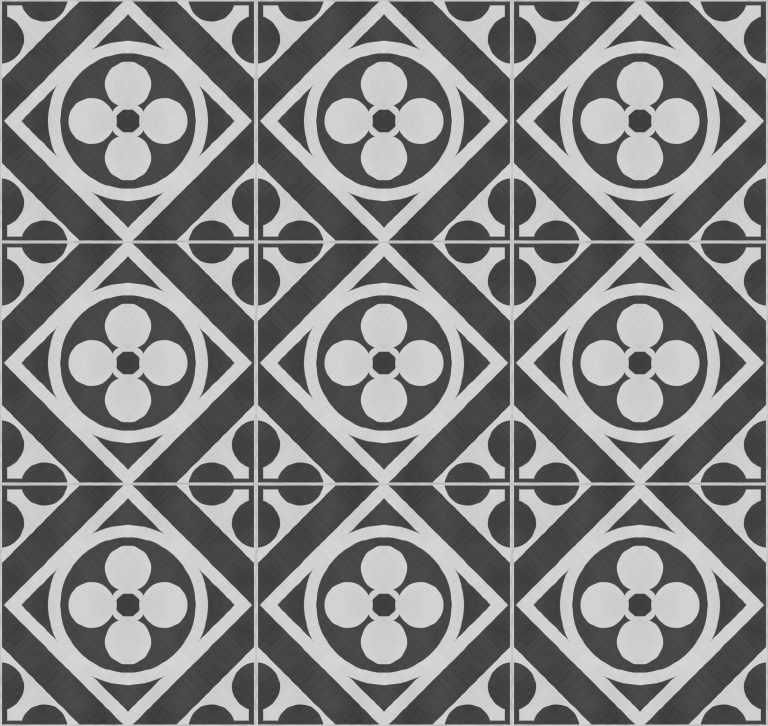
Reproduce this pattern procedurally as a Shadertoy shader.

```glsl
float hash(vec2 p) {
    p = fract(p * vec2(0.1031, 0.1137));
    p += dot(p, p.yx + 33.33);
    return fract((p.x + p.y) * p.x * 7.31);
}

float noise(vec2 p) {
    vec2 i = floor(p), f = fract(p);
    f = f * f * (3.0 - 2.0 * f);
    return mix(mix(hash(i), hash(i + vec2(1, 0)), f.x),
               mix(hash(i + vec2(0, 1)), hash(i + vec2(1, 1)), f.x), f.y);
}

float fbm(vec2 p) {
    float sum = 0.0, gain = 0.5;
    for (int i = 0; i < 4; i++) {
        sum += gain * noise(p);
        p = p * 2.03 + 17.0;
        gain *= 0.5;
    }
    return sum;
}

// Coverage of a signed distance, softened over about one pixel
float fill(float d) {
    float soft = 2.2 / iResolution.x;
    return smoothstep(soft, -soft, d);
}

void mainImage(out vec4 fragColor, in vec2 fragCoord) {
    // Three by three tiles, each one unit wide, folded to one quadrant
    vec2 size = vec2(1.0, iResolution.y / iResolution.x);
    vec2 cell = fract(fragCoord / iResolution.xy * 3.0) - 0.5;
    vec2 p = abs(cell * size);
    vec2 toEdge = 0.5 * size - p;

    // Slightly uneven pigment edges
    vec2 q = p + 0.003 * (vec2(noise(p * 45.0), noise(p * 45.0 + 9.0)) - 0.5);
    float r = length(q);
    float diamond = (q.x + q.y) * 0.7071;

    // Diamond frame and ring
    float light = fill(abs(diamond - 0.319) - 0.0245);
    light = max(light, fill(abs(r - 0.288) - 0.024));

    // Four petals joined around a dark eye
    vec2 petal = q.x > q.y ? q : q.yx;
    float flower = min(length(petal - vec2(0.142, 0.0)) - 0.090, r - 0.072);
    float eye = max(r - 0.048, max(max(q.x, q.y) - 0.045, diamond - 0.046));
    light = max(light, fill(max(flower, -eye)));

    // Corner triangles, cut by half discs and a dark rim near the corner
    float corner = 0.464 - diamond;
    float discs = min(length(q - vec2(0.500, 0.318)) - 0.093,
                      length(q - vec2(0.328, 0.5 * size.y + 0.008)) - 0.092);
    float rim = min(max(toEdge.x - 0.028, 0.318 - q.y),
                    max(toEdge.y - 0.021, 0.328 - q.x));
    light = max(light, fill(max(corner, -min(discs, rim))));

    // Cloudy glaze with brushed streaks and fine grain
    float cloud = fbm(p * 9.0) - 0.47;
    float streak = noise(vec2(p.x + p.y, p.x - p.y) * vec2(7.0, 70.0)) - 0.5;
    float grain = hash(floor(cell * 170.0) + 200.0) - 0.5;
    float darkTone = 0.265 + 0.07 * cloud + 0.025 * streak + 0.015 * grain;
    float lightTone = 0.812 + 0.08 * cloud + 0.015 * streak + 0.015 * grain;
    float tone = mix(darkTone, lightTone, light);

    // Pale grout with a worn hairline joint
    float groutTone = 0.80 + 0.10 * (noise(cell * 40.0 + 60.0) - 0.5);
    float grout = fill(min(toEdge.x - 0.008, toEdge.y - 0.006));
    tone = mix(tone, groutTone, grout);
    float joint = fill(min(toEdge.x, toEdge.y) - 0.0012);
    tone = mix(tone, 0.56, joint * (0.35 + 0.4 * noise(cell * 14.0 + 30.0)));

    fragColor = vec4(vec3(tone), 1.0);
}
```
